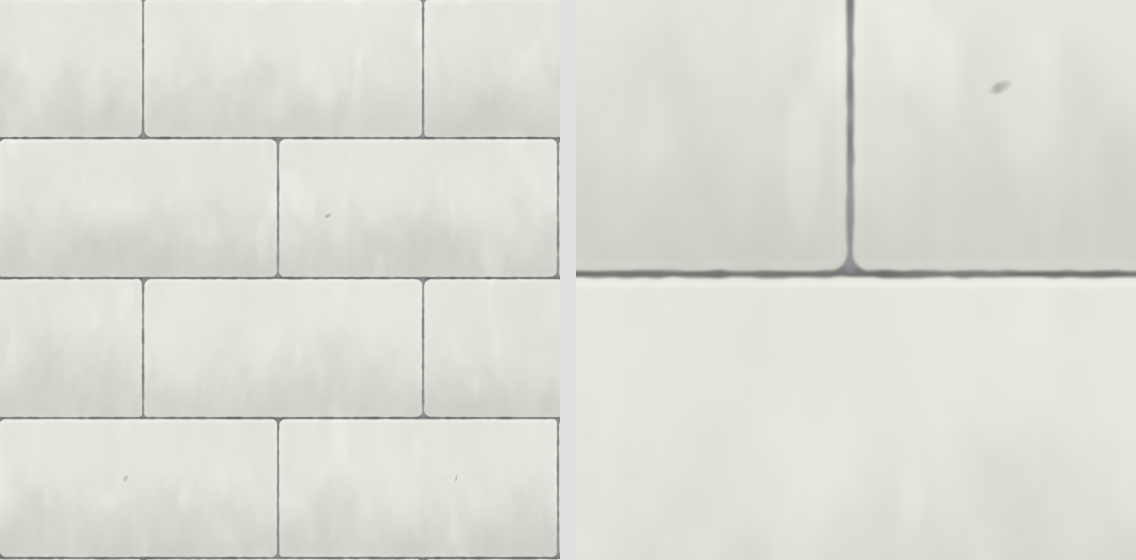
Left: the whole. Right: its middle third, enlarged.
A WebGL 2 fragment shader for this texture:

```glsl
#version 300 es
precision highp float;
// Pale stone block wall in running bond, with thin grey joints and soft vertical staining.

#define GRID vec2(2.0, 4.0)      // blocks across and down
#define JOINT 0.0019             // half width of a joint
#define SOFTNESS 0.0016          // blur of the block edges
#define CORNER 0.010             // mean corner radius
#define STAIN 0.040              // strength of the mottling
#define CHIP_CHANCE 0.5          // share of blocks with a small mark
#define LIGHT_STONE vec3(0.895, 0.895, 0.866)
#define DARK_STONE vec3(0.815, 0.815, 0.788)
#define BED_JOINT vec3(0.47, 0.47, 0.465)
#define HEAD_JOINT vec3(0.55, 0.55, 0.56)

uniform vec2 u_resolution;
out vec4 outColor;

float hash(vec2 p) {
  vec3 q = fract(vec3(p.xyx) * 0.1031);
  q += dot(q, q.yzx + 33.33);
  return fract((q.x + q.y) * q.z);
}

// Value noise that repeats over the canvas; cells is the lattice size.
float noise(vec2 uv, vec2 cells) {
  vec2 p = uv * cells, i = floor(p), f = fract(p);
  f = f * f * (3.0 - 2.0 * f);
  vec2 a = mod(i, cells), b = mod(i + 1.0, cells);
  return mix(mix(hash(a), hash(vec2(b.x, a.y)), f.x),
             mix(hash(vec2(a.x, b.y)), hash(b), f.x), f.y);
}

float roundedBox(vec2 p, vec2 halfSize, float radius) {
  vec2 d = abs(p) - halfSize + radius;
  return length(max(d, 0.0)) + min(max(d.x, d.y), 0.0) - radius;
}

// Cloudy stone with streaks drawn out vertically.
float mottle(vec2 uv) {
  vec2 warped = uv + 0.012 * (noise(uv, vec2(17.0, 13.0)) - 0.5);
  float n = 0.40 * noise(warped, vec2(15.0, 9.0));
  n += 0.34 * noise(warped + 0.37, vec2(37.0, 17.0));
  n += 0.18 * noise(warped + 0.71, vec2(83.0, 41.0));
  n += 0.08 * noise(uv, vec2(170.0, 120.0));
  return n - 0.5;
}

// A small slanted chip at a random spot of the block.
float chip(vec2 p, vec2 id, vec2 halfSize) {
  vec2 seed = id + 19.0;
  vec2 spot = (vec2(hash(seed), hash(seed + 7.0)) - 0.5) * 1.4 * halfSize;
  float angle = 0.2 + 1.2 * hash(seed + 3.0);
  vec2 axis = vec2(cos(angle), sin(angle)), d = p - spot;
  vec2 local = vec2(dot(d, axis), dot(d, vec2(-axis.y, axis.x)));
  vec2 size = vec2(0.009, mix(0.0015, 0.006, hash(seed + 5.0)));
  float shape = 1.0 - smoothstep(0.3, 1.0, length(local / size));
  return shape * step(hash(seed + 11.0), CHIP_CHANCE);
}

void main() {
  vec2 uv = gl_FragCoord.xy / u_resolution;
  float pixel = 1.0 / min(u_resolution.x, u_resolution.y);
  float blur = max(SOFTNESS, 0.8 * pixel);

  // Block layout: every second row is shifted by half a block.
  float y = (uv.y - 0.0035) * GRID.y;
  float row = mod(floor(y), GRID.y);
  float odd = mod(row, 2.0);
  float x = (uv.x - mix(-0.0035, 0.2555, odd)) * GRID.x;
  vec2 id = vec2(mod(floor(x), GRID.x), row);
  vec2 cell = fract(vec2(x, y));
  vec2 p = (cell - 0.5) / GRID;
  vec2 halfSize = 0.5 / GRID - JOINT;

  // Block outline with uneven corners and slightly worn edges.
  vec2 cornerId = id * 2.0 + step(0.0, p);
  float radius = CORNER * mix(0.6, 1.4, hash(cornerId + 43.0));
  float wear = 0.0012 * (noise(uv, vec2(110.0, 110.0)) - 0.5);
  float edge = roundedBox(p, halfSize, radius) + wear;
  float joint = smoothstep(-blur, blur, edge);

  // Stone: light at the top, greyer towards the bottom of each block.
  float cloud = mottle(uv);
  float shade = smoothstep(-0.1, 0.72, cell.y + 0.35 * cloud);
  vec3 stone = mix(DARK_STONE, LIGHT_STONE, shade);
  stone += STAIN * cloud + 0.012 * (hash(id + 61.0) - 0.5);
  float streak = noise(uv + 0.53, vec2(29.0, 11.0)) * noise(uv, vec2(47.0, 19.0));
  stone += 0.022 * smoothstep(0.4, 0.8, streak);
  stone -= 0.11 * chip(p, id, halfSize) * (0.6 + noise(uv, vec2(190.0, 190.0)));

  // Thin lit rim, strongest along the top edge.
  float rim = exp(-pow((edge + 0.0042) / 0.0022, 2.0));
  stone += rim * mix(0.012, 0.03, smoothstep(0.9, 0.98, cell.y));

  // Joints: darker and slightly uneven beds, cooler upright joints.
  vec2 gap = halfSize - abs(p);
  float bed = smoothstep(-0.004, 0.004, gap.x - gap.y);
  vec3 grout = mix(HEAD_JOINT, BED_JOINT, bed);
  grout += 0.10 * (noise(uv, vec2(60.0, 60.0)) - 0.5);

  outColor = vec4(clamp(mix(stone, grout, joint), 0.0, 1.0), 1.0);
}
```
